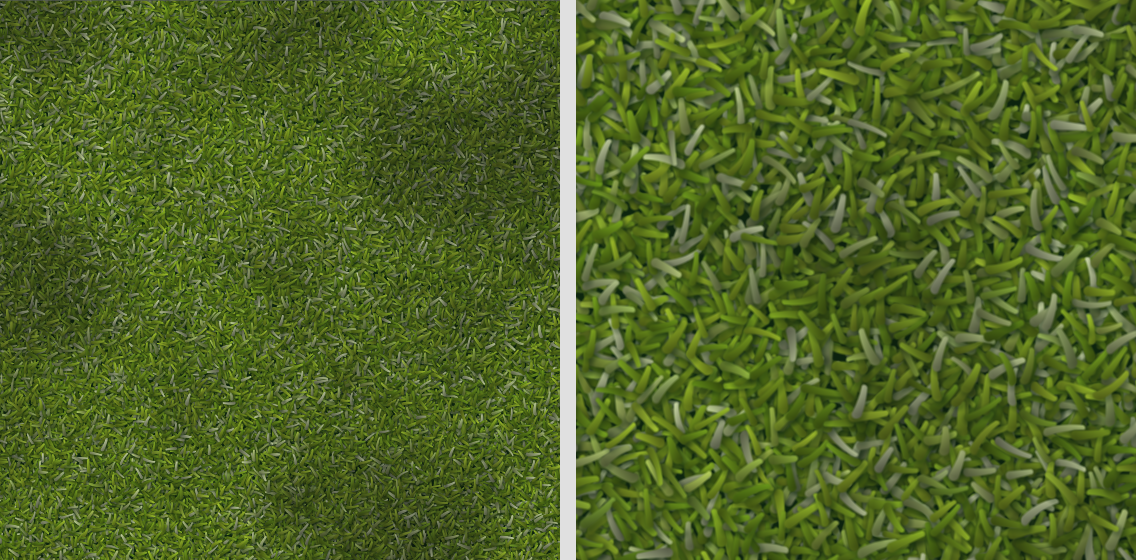
Left: the whole. Right: its middle third, enlarged.
Write a three.js fragment shader that draws this texture.

```glsl
// Dense short turf: layered, overlapping grass blades with soft shadows and cloudy shade.

varying vec2 vUv;

const int LAYERS = 11;                    // stacked sheets of blades
const float CELLS = 60.0;                 // blade cells across the canvas
const vec2 HALF_LENGTH = vec2(0.006, 0.0108);
const vec2 HALF_WIDTH = vec2(0.0020, 0.0032);
const float BEND = 14.0;                  // strongest blade curvature
const float LEAN = 1.0;                   // favoured direction in radians
const float SPREAD = 2.6;                 // deviation around the lean
const float EDGE = 0.0010;                // half width of a soft edge
const float SHADOW_REACH = 0.0036;
const float SHADOW_STRENGTH = 0.32;
const vec2 SHADOW_OFFSET = vec2(0.0010, -0.0012);
const float SHADE_SCALE = 4.5;            // cloudy patches across the canvas
const float SEAM = 0.0022;                // thin grey rim at the top

const vec3 SOIL = vec3(0.045, 0.130, 0.050);
const vec3 DEEP_LEAF = vec3(0.310, 0.445, 0.075);
const vec3 FRESH_LEAF = vec3(0.490, 0.580, 0.130);
const vec3 PALE_LEAF = vec3(0.570, 0.605, 0.470);
const vec3 SEAM_GREY = vec3(0.330, 0.350, 0.340);

vec4 hash4(vec3 p) {
  vec4 q = fract(p.xyzx * vec4(0.1031, 0.1030, 0.0973, 0.1099));
  q += dot(q, q.wzxy + 33.33);
  return fract((q.xxyz + q.yzzw) * q.zywx);
}

float valueNoise(vec2 p) {
  vec2 i = floor(p);
  vec2 f = fract(p);
  f = f * f * (3.0 - 2.0 * f);
  float a = hash4(vec3(i, 71.0)).x;
  float b = hash4(vec3(i + vec2(1.0, 0.0), 71.0)).x;
  float c = hash4(vec3(i + vec2(0.0, 1.0), 71.0)).x;
  float d = hash4(vec3(i + vec2(1.0, 1.0), 71.0)).x;
  return mix(mix(a, b, f.x), mix(c, d, f.x), f.y);
}

float cloud(vec2 p) {
  return 0.6 * valueNoise(p) + 0.28 * valueNoise(p * 2.1 + 7.3) + 0.12 * valueNoise(p * 4.3 + 3.1);
}

// Signed distance to a bent, tapering blade lying along x
float bladeDistance(vec2 p, vec2 size, float bend) {
  p.y -= bend * p.x * p.x;
  float x = clamp(p.x, -size.x, size.x);
  float taper = mix(1.0, 0.6, 0.5 + 0.5 * x / size.x);
  return length(p - vec2(x, 0.0)) - size.y * taper;
}

// Paints the blade of one cell, and its shadow, over the turf below
vec3 paintBlade(vec3 turf, vec2 uv, vec2 cell, vec2 shift, float layer) {
  vec4 place = hash4(vec3(cell, layer * 3.0 + 1.0));
  vec4 look = hash4(vec3(cell + 17.0, layer * 5.0 + 2.0));
  vec4 tone = hash4(vec3(cell + 41.0, layer * 7.0 + 3.0));

  vec2 center = (cell + place.xy) / CELLS - shift;
  float angle = LEAN + SPREAD * (place.z + place.w - 1.0);
  vec2 axis = vec2(cos(angle), sin(angle));
  mat2 toBlade = mat2(axis.x, -axis.y, axis.y, axis.x);
  vec2 size = vec2(mix(HALF_LENGTH.x, HALF_LENGTH.y, look.x),
                   mix(HALF_WIDTH.x, HALF_WIDTH.y, look.y));
  float bend = BEND * (2.0 * look.z - 1.0);

  // Shadow
  vec2 q = toBlade * (uv - center - SHADOW_OFFSET);
  float shadow = 1.0 - smoothstep(-0.001, SHADOW_REACH, bladeDistance(q, size, bend));
  turf = mix(turf, SOIL, SHADOW_STRENGTH * shadow);

  // Leaf colour, darker at the root and along one side
  q = toBlade * (uv - center);
  float along = clamp(0.5 + 0.5 * q.x / size.x, 0.0, 1.0);
  float side = clamp((q.y - bend * q.x * q.x) / size.y, -1.0, 1.0);
  vec3 leaf = mix(DEEP_LEAF, FRESH_LEAF, tone.x);
  leaf = mix(leaf, PALE_LEAF, smoothstep(0.62, 1.0, tone.y));
  leaf *= mix(0.72, 1.10, along) * (1.0 + 0.12 * side) * mix(0.86, 1.10, tone.z);

  float cover = 1.0 - smoothstep(-EDGE, EDGE, bladeDistance(q, size, bend));
  return mix(turf, leaf, cover);
}

void main() {
  vec3 turf = SOIL;

  // Blades, from the lowest sheet to the highest
  for (int k = 0; k < LAYERS; k++) {
    float layer = float(k);
    vec2 shift = hash4(vec3(layer, 5.0, 9.0)).xy + 0.1;
    vec2 home = floor((vUv + shift) * CELLS);
    for (int j = -1; j <= 1; j++) {
      for (int i = -1; i <= 1; i++) {
        turf = paintBlade(turf, vUv, home + vec2(float(i), float(j)), shift, layer);
      }
    }
  }

  // Cloudy shade, duller where it is dark
  float light = smoothstep(0.2, 0.75, cloud(vUv * SHADE_SCALE + 2.7));
  float grey = dot(turf, vec3(0.3, 0.6, 0.1));
  turf = mix(turf, vec3(grey), 0.12 * (1.0 - light));
  turf *= mix(0.82, 1.12, light);

  // Rim along the top
  turf = mix(turf, SEAM_GREY, 0.7 * smoothstep(1.0 - SEAM, 1.0 - 0.3 * SEAM, vUv.y));
  gl_FragColor = vec4(turf, 1.0);
}
```
